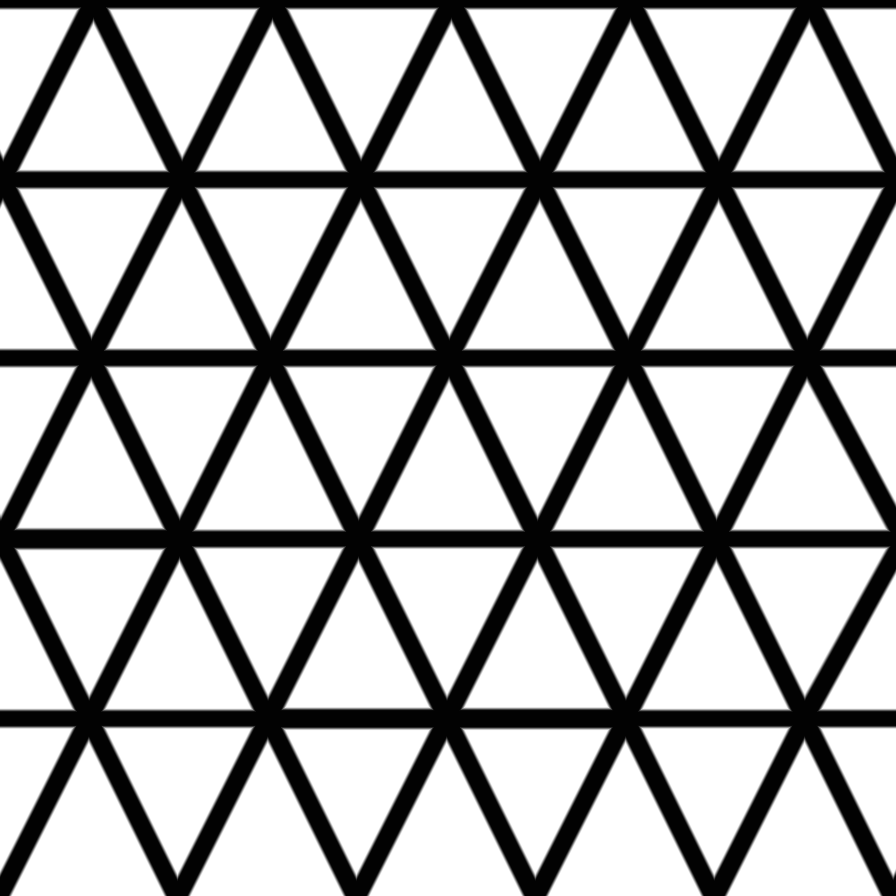
Write a three.js fragment shader that draws this pattern.

```glsl
#define PITCH vec2(0.1997, 0.2005)
#define ORIGIN vec2(-0.0018, -0.0026)
#define LEAN 0.0013
#define BAR_WIDTH 0.0192
#define HEAVY_BAR_WIDTH 0.0222
#define STRUT_WIDTH 0.0210
#define SOFTNESS 0.0024
#define INK vec3(0.008)
#define PAPER vec3(1.0)

varying vec2 vUv;

// Distance to the nearest whole number
float toInteger(float x) {
  return abs(fract(x + 0.5) - 0.5);
}

// 1 inside the interval, 0 outside
float within(float lo, float hi, float x) {
  return step(lo, x) * step(x, hi);
}

// Small hand-drawn shifts of the lattice
vec2 drift(vec2 p) {
  float stretch = min((p.x - 0.9) / 0.1, 1.0 - abs(p.y - 0.4) / 0.2);
  float lift = 1.0 - abs(p.y - 0.6) / 0.2;
  return p - vec2(0.009, 0.0015) * clamp(vec2(stretch, lift), 0.0, 1.0);
}

// Lattice coordinates: x along a row, y in rows, leaning slightly
vec2 toLattice(vec2 p) {
  vec2 q = (p - ORIGIN) / PITCH;
  q.x -= LEAN * q.y / PITCH.x;
  return q;
}

// Signed distance to the horizontal bars; a few segments are heavier
float bars(vec2 q) {
  float row = floor(q.y + 0.5);
  float heavy = within(0.5, 1.5, row) * within(1.5, 3.5, q.x)
              + within(1.5, 2.5, row) * within(-1.0, 1.0, q.x);
  float width = mix(BAR_WIDTH, HEAVY_BAR_WIDTH, heavy);
  float d = toInteger(q.y) * PITCH.y - 0.5 * width;
  return row < 0.5 ? 1.0 : d; // the lowest row stays open
}

// Signed distance to both families of slanted struts
float struts(vec2 q) {
  float spacing = PITCH.x * PITCH.y / length(vec2(0.5 * PITCH.x, PITCH.y));
  float nearest = min(toInteger(q.x - 0.5 * q.y), toInteger(q.x + 0.5 * q.y));
  return nearest * spacing - 0.5 * STRUT_WIDTH;
}

void main() {
  vec2 q = toLattice(drift(vUv));
  float d = min(bars(q), struts(q));
  float paper = smoothstep(-SOFTNESS, SOFTNESS, d);
  gl_FragColor = vec4(mix(INK, PAPER, paper), 1.0);
}
```
